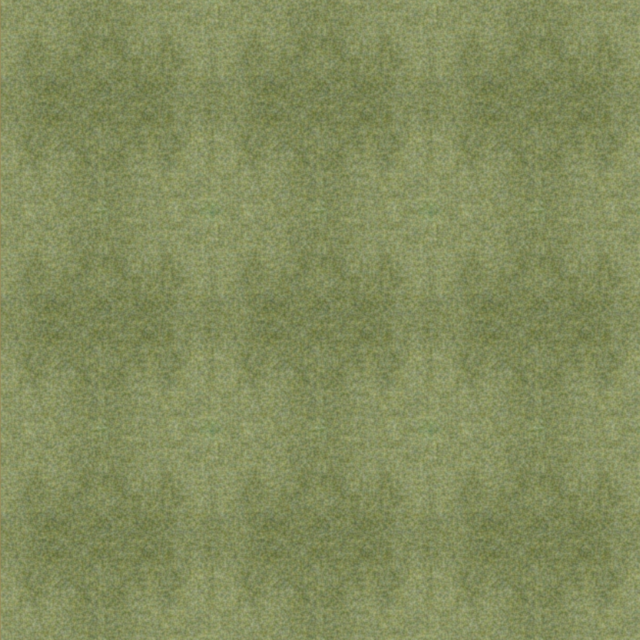
This texture is drawn by a Shadertoy shader. Its source:

```glsl
// Mossy green felt: a softly mottled, mirror-symmetric tile repeated under fine woolly grain.

const float TAU = 6.2831853;
const float REPEATS = 2.93;           // tiles across and down, one centred on the canvas
const vec3 BASE_COLOR = vec3(0.514, 0.548, 0.364);
const vec3 SHADE_TINT = vec3(1.0, 0.96, 0.94);    // channel response to light and dark
const vec3 WARM_TINT = vec3(0.35, 0.15, -1.0);    // yellow fibres (+) to grey fibres (-)
const vec3 MOSS_TINT = vec3(-1.0, 0.25, -0.35);   // green fibres (+) to brown fibres (-)
const vec3 SELVAGE_COLOR = vec3(0.60, 0.53, 0.34);

const float TILE_SHADE = 0.021;       // dark heart against light seams
const float BLOTCH_SHADE = 0.052;
const float MOTTLE_SHADE = 0.050;
const float CLUMP_SHADE = 0.056;
const float GRAIN_SHADE = 0.100;
const float FIBRE_SHADE = 0.060;
const float STREAK_SHADE = 0.035;
const float HUE_VARIATION = 0.060;
const float KNOT_STRENGTH = 0.030;    // green knots where the seams meet
const float SELVAGE_WIDTH = 0.0018;

// Integer hash giving a unit gradient direction
vec2 gradientAt(vec2 cell, float seed) {
    uvec2 c = uvec2(cell);
    uint h = c.x * 1597u + c.y * 51749u + uint(seed) * 9781u;
    h = (h ^ (h >> 15)) * 73244475u;
    h = (h ^ (h >> 13)) * 73244475u;
    h ^= h >> 16;
    float angle = TAU * float(h & 65535u) / 65536.0;
    return vec2(cos(angle), sin(angle));
}

// Gradient noise that wraps once per tile; frequency counts cells per tile
float tiledNoise(vec2 tilePos, vec2 frequency, float seed) {
    vec2 p = tilePos * frequency;
    vec2 i = floor(p);
    vec2 f = p - i;
    vec2 u = f * f * f * (f * (f * 6.0 - 15.0) + 10.0);
    vec2 lo = mod(i, frequency);
    vec2 hi = mod(i + 1.0, frequency);
    float a = dot(gradientAt(lo, seed), f);
    float b = dot(gradientAt(vec2(hi.x, lo.y), seed), f - vec2(1.0, 0.0));
    float c = dot(gradientAt(vec2(lo.x, hi.y), seed), f - vec2(0.0, 1.0));
    float d = dot(gradientAt(hi, seed), f - 1.0);
    return mix(mix(a, b, u.x), mix(c, d, u.x), u.y);
}

// Broad shading: dark heart, pale seams and mirrored blotches
float tileShade(vec2 local) {
    vec2 wave = cos(TAU * local);
    vec2 mirrored = abs(local);
    float shade = -TILE_SHADE * (0.9 * wave.x + wave.y + 0.35 * wave.x * wave.y);
    shade += 0.010 * exp(-pow(local.x / 0.07, 2.0));
    shade += BLOTCH_SHADE * tiledNoise(mirrored, vec2(8.0), 1.0);
    shade += MOTTLE_SHADE * tiledNoise(mirrored, vec2(19.0), 2.0);
    return shade;
}

// Woolly grain at three scales
float woolGrain(vec2 tilePos) {
    return CLUMP_SHADE * tiledNoise(tilePos, vec2(34.0), 3.0)
         + GRAIN_SHADE * tiledNoise(tilePos, vec2(66.0), 4.0)
         + FIBRE_SHADE * tiledNoise(tilePos, vec2(107.0), 5.0);
}

// Faint threads gathered along the mirror axes and seams
float threadStreaks(vec2 tilePos, vec2 local) {
    vec2 nearAxis = pow(abs(cos(TAU * local)), vec2(10.0));
    float upright = tiledNoise(tilePos, vec2(72.0, 9.0), 6.0);
    float level = tiledNoise(tilePos, vec2(9.0, 72.0), 7.0);
    return STREAK_SHADE * (upright * nearAxis.x + level * nearAxis.y);
}

// Small green patches at the seam corners, weaker halfway along the seams
float seamKnots(vec2 local) {
    vec2 toSeam = 0.5 - abs(local);
    float corner = exp(-dot(toSeam, toSeam) / 0.0016);
    vec2 toMiddle = vec2(local.x, toSeam.y);
    float middle = exp(-dot(toMiddle, toMiddle) / 0.0012);
    return corner + 0.6 * middle;
}

void mainImage(out vec4 fragColor, in vec2 fragCoord) {
    vec2 uv = fragCoord / iResolution.xy;
    vec2 tilePos = (uv - 0.5) * REPEATS;
    vec2 local = tilePos - floor(tilePos + 0.5);

    // Light and dark
    float shade = tileShade(local) + woolGrain(tilePos) + threadStreaks(tilePos, local);
    vec3 color = BASE_COLOR + SHADE_TINT * shade;

    // Fibre hue
    float warmth = tiledNoise(tilePos, vec2(52.0), 8.0) + 0.5 * tiledNoise(tilePos, vec2(15.0), 9.0);
    float moss = tiledNoise(tilePos, vec2(58.0), 10.0);
    color += HUE_VARIATION * (WARM_TINT * warmth + 0.6 * MOSS_TINT * moss);
    color += KNOT_STRENGTH * MOSS_TINT * seamKnots(local);

    // Thin warm selvage on the left edge
    float selvage = 1.0 - smoothstep(0.5 * SELVAGE_WIDTH, 1.5 * SELVAGE_WIDTH, uv.x);
    color = mix(color, SELVAGE_COLOR, 0.6 * selvage);

    fragColor = vec4(clamp(color, 0.0, 1.0), 1.0);
}
```
